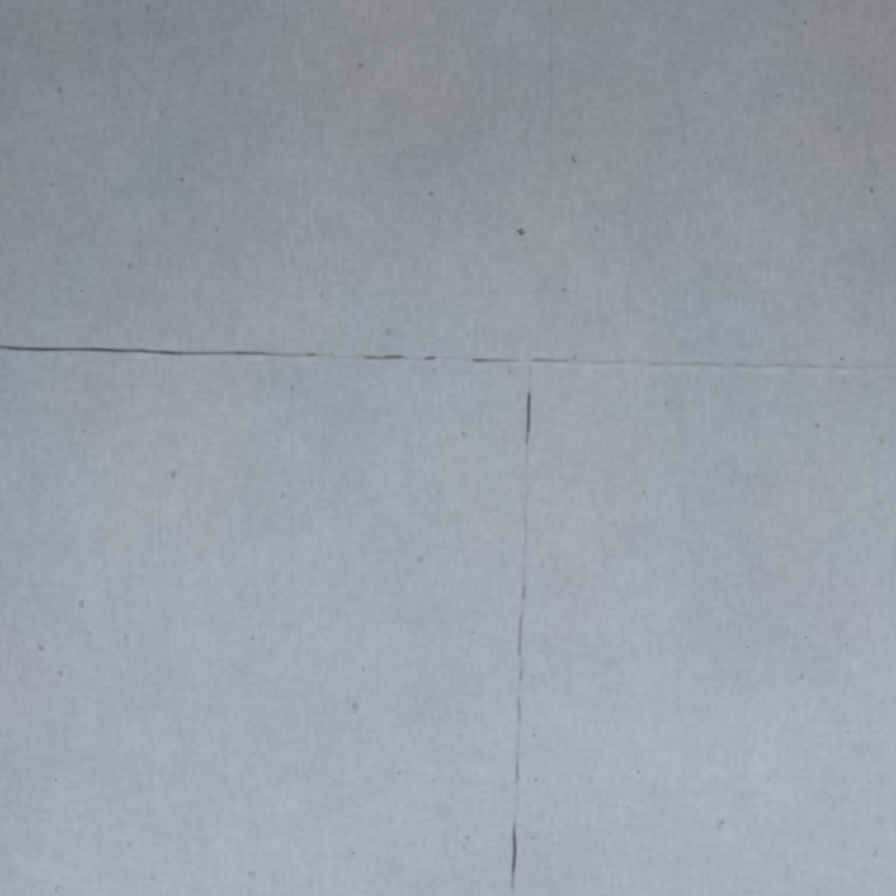
Give the GLSL for this texture, as a Shadertoy shader.

```glsl
float hash(vec2 p) {
    vec3 q = fract(vec3(p.xyx) * 0.1031);
    q += dot(q, q.yzx + 33.33);
    return fract((q.x + q.y) * q.z);
}

float noise(vec2 p) {
    vec2 cell = floor(p), f = fract(p);
    f = f * f * (3.0 - 2.0 * f);
    return mix(mix(hash(cell), hash(cell + vec2(1, 0)), f.x),
               mix(hash(cell + vec2(0, 1)), hash(cell + vec2(1, 1)), f.x), f.y);
}

float fbm(vec2 p) {
    float sum = 0.0, amplitude = 0.5;
    for (int i = 0; i < 4; i++) {
        sum += amplitude * noise(p);
        p = mat2(0.8, 0.6, -0.6, 0.8) * p * 2.03 + 17.0;
        amplitude *= 0.5;
    }
    return sum / 0.9375;
}

// Soft line profile around a signed distance
float line(float d, float width) {
    return exp(-d * d / (width * width));
}

// One irregular pit per occupied cell, kept inside its cell
float pits(vec2 uv, float count, float share, float radius) {
    vec2 cell = floor(uv * count);
    vec2 seed = cell + count * 3.0;
    vec2 jitter = vec2(hash(seed + 5.0), hash(seed + 11.0));
    vec2 d = uv - (cell + 0.2 + 0.6 * jitter) / count;
    d *= vec2(1.0, mix(0.6, 1.2, hash(seed + 23.0)));
    float size = radius * mix(0.6, 1.2, hash(seed + 31.0));
    float edge = length(d) + (noise(uv * 260.0) - 0.5) * size;
    float strength = mix(0.35, 1.0, hash(seed + 41.0));
    return step(hash(seed), share) * strength * (1.0 - smoothstep(size * 0.2, size * 1.2, edge));
}

// Horizontal joint: solid at the left, broken and faint to the right
float horizontalJoint(vec2 uv) {
    float path = 0.612 - 0.027 * uv.x + 0.005 * uv.x * uv.x;
    float d = uv.y - path - 0.0025 * (noise(vec2(uv.x * 45.0, 3.0)) - 0.5);
    float dashes = smoothstep(0.4, 0.75, noise(vec2(uv.x * 75.0, 8.0)));
    float solid = 1.0 - smoothstep(0.12, 0.42, uv.x);
    float broken = 1.0 - smoothstep(0.55, 0.66, uv.x);
    return line(d, 0.0022) * (0.07 + 0.55 * solid + dashes * (0.1 + 0.4 * broken) * (1.0 - 0.6 * solid));
}

// Vertical joint: starts below the horizontal one, with two darker cracks
float verticalJoint(vec2 uv) {
    float path = 0.572 + 0.034 * uv.y;
    float d = uv.x - path - 0.003 * (noise(vec2(uv.y * 40.0, 21.0)) - 0.5);
    float dashes = smoothstep(0.35, 0.75, noise(vec2(uv.y * 65.0, 14.0)));
    float crack = smoothstep(0.5, 0.51, uv.y) * (1.0 - smoothstep(0.555, 0.57, uv.y));
    crack += 0.6 * smoothstep(0.02, 0.035, uv.y) * (1.0 - smoothstep(0.06, 0.08, uv.y));
    float faint = 0.08 + 0.24 * dashes * (1.0 - smoothstep(0.38, 0.46, uv.y));
    float below = 1.0 - smoothstep(0.59, 0.602, uv.y);
    return line(d, 0.0022) * below * (faint + crack * (0.3 + 0.4 * dashes));
}

void mainImage(out vec4 fragColor, in vec2 fragCoord) {
    vec2 uv = fragCoord / iResolution.xy;

    // Light falling off towards the top and the left edge
    vec3 color = mix(vec3(0.66, 0.685, 0.745), vec3(0.618, 0.645, 0.688), smoothstep(0.0, 0.55, uv.y));
    color = mix(color, vec3(0.525, 0.535, 0.555), smoothstep(0.4, 1.08, uv.y));
    color -= 0.04 * exp(-uv.x * 7.0) + 0.012 * smoothstep(0.7, 1.0, uv.x) * uv.y;

    // Cloudy stains, warmer and cooler in the upper part
    color += 0.045 * (fbm(uv * 6.0 + 40.0) - 0.5);
    color += vec3(0.035, 0.008, -0.03) * (fbm(uv * 5.0 + 90.0) - 0.47) * (0.3 + uv.y);
    color += 0.022 * (fbm(uv * 28.0 + 7.0) - 0.5);

    // Fine grain with a faint upright and level weave
    color += 0.026 * (noise(uv * 190.0) - 0.5);
    color += 0.018 * (noise(uv * vec2(230.0, 70.0) + 60.0) - 0.5);
    color += 0.012 * (noise(uv * vec2(60.0, 240.0) + 130.0) - 0.5);

    // Pits, more and darker above the joint
    float upper = smoothstep(0.5, 0.65, uv.y);
    float pit = pits(uv, 9.0, 0.18, 0.0055) * mix(0.3, 0.75, upper);
    pit += pits(uv, 26.0, 0.13, 0.0035) * mix(0.2, 0.32, upper);
    color = mix(color, vec3(0.25, 0.26, 0.28), min(pit, 0.8));

    // Joints with a pale lip beneath the horizontal one
    float lip = line(uv.y - 0.606 + 0.023 * uv.x, 0.003) * smoothstep(0.5, 0.8, noise(uv * 70.0));
    color += 0.03 * lip;
    color = mix(color, vec3(0.27, 0.28, 0.31), min(horizontalJoint(uv), 0.75));
    color = mix(color, vec3(0.3, 0.31, 0.34), min(verticalJoint(uv), 0.7));
    color -= 0.018 * line(uv.x - 0.615, 0.002) * smoothstep(0.76, 0.82, uv.y);

    fragColor = vec4(color, 1.0);
}
```
